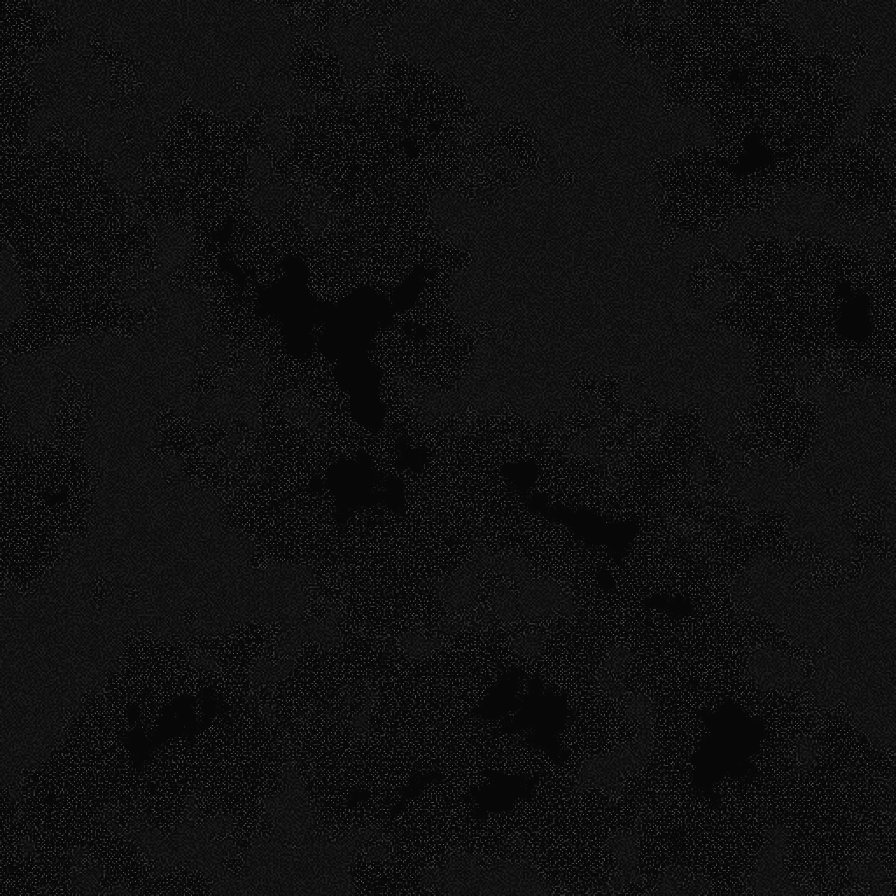
A WebGL 2 fragment shader for this texture:

```glsl
#version 300 es
precision highp float;

#define GRAINS 512.0
#define PATCH_SCALE 5.0
#define OCTAVES 6
#define ROUGHNESS 0.68
#define VOID_LEVEL 0.315
#define SPECK_LEVEL 0.465
#define SPECK_BLEND 0.06
#define RIPPLES 18.0
#define BASE_TONE 0.028
#define DUST_LIFT 0.008
#define DUST_GAIN 0.085
#define SPECK_GAIN 0.36

uniform vec2 u_resolution;
out vec4 fragColor;

// Integer hash of a lattice cell, 0 to 1
float hash(vec2 cell) {
    uvec2 q = uvec2(ivec2(cell) + 4096);
    uint n = q.x * 1597u + q.y * 51749u;
    n = (n ^ (n >> 15u)) * 739391u + q.y * 3571u;
    n = (n ^ (n >> 13u)) * 912271u + q.x * 7919u;
    n = (n ^ (n >> 16u)) * 668265u;
    n ^= n >> 15u;
    return float(n & 65535u) / 65535.0;
}

float valueNoise(vec2 p) {
    vec2 cell = floor(p);
    vec2 f = fract(p);
    f = f * f * (3.0 - 2.0 * f);
    float low = mix(hash(cell), hash(cell + vec2(1, 0)), f.x);
    float high = mix(hash(cell + vec2(0, 1)), hash(cell + vec2(1, 1)), f.x);
    return mix(low, high, f.y);
}

// Layered noise with ragged detail, centred on 0.5
float patchField(vec2 uv) {
    const mat2 turn = mat2(1.6, 1.2, -1.2, 1.6);
    float sum = 0.0, total = 0.0, weight = 1.0;
    vec2 p = uv * PATCH_SCALE;
    for (int i = 0; i < OCTAVES; i++) {
        sum += weight * valueNoise(p);
        total += weight;
        weight *= ROUGHNESS;
        p = turn * p + vec2(37.3, 61.7);
    }
    return sum / total;
}

// Grain that differs from its neighbours, spread evenly over 0 to 1
float grainRank(vec2 cell) {
    float around = hash(cell + vec2(1, 0)) + hash(cell - vec2(1, 0))
                 + hash(cell + vec2(0, 1)) + hash(cell - vec2(0, 1));
    float contrast = hash(cell) - 0.25 * around;
    return 1.0 / (1.0 + exp(-5.3 * contrast));
}

// Square grains with edges softened over one pixel
float grainLayer(vec2 uv, float pixel) {
    vec2 p = uv * GRAINS - 0.5;
    vec2 cell = floor(p);
    float soft = 0.5 * min(1.0, pixel * GRAINS);
    vec2 f = smoothstep(0.5 - soft, 0.5 + soft, fract(p));
    float low = mix(grainRank(cell), grainRank(cell + vec2(1, 0)), f.x);
    float high = mix(grainRank(cell + vec2(0, 1)), grainRank(cell + vec2(1, 1)), f.x);
    return mix(low, high, f.y);
}

void main() {
    float pixel = 1.0 / min(u_resolution.x, u_resolution.y);
    vec2 uv = gl_FragCoord.xy * pixel;
    float field = patchField(uv);
    float grain = grainLayer(uv, pixel);

    // Sparse bright specks gather around the empty patches, even dust fills the rest
    float speck = 1.0 - smoothstep(SPECK_LEVEL - SPECK_BLEND, SPECK_LEVEL + SPECK_BLEND, field);
    float filled = smoothstep(VOID_LEVEL - 0.025, VOID_LEVEL + 0.025, field);

    // Faint contour lines within the dust
    float ripple = 0.5 + 0.5 * cos(6.2832 * RIPPLES * field);
    grain *= 1.0 + (1.0 - speck) * (0.12 - 0.3 * ripple);

    // A steeper falloff offsets the higher gain, keeping the mean tone level
    float gain = mix(DUST_GAIN, SPECK_GAIN, speck);
    float falloff = mix(1.3, 6.5, speck);
    float tone = BASE_TONE + DUST_LIFT * (1.0 - speck) + filled * gain * pow(grain, falloff);
    fragColor = vec4(vec3(tone), 1.0);
}
```
